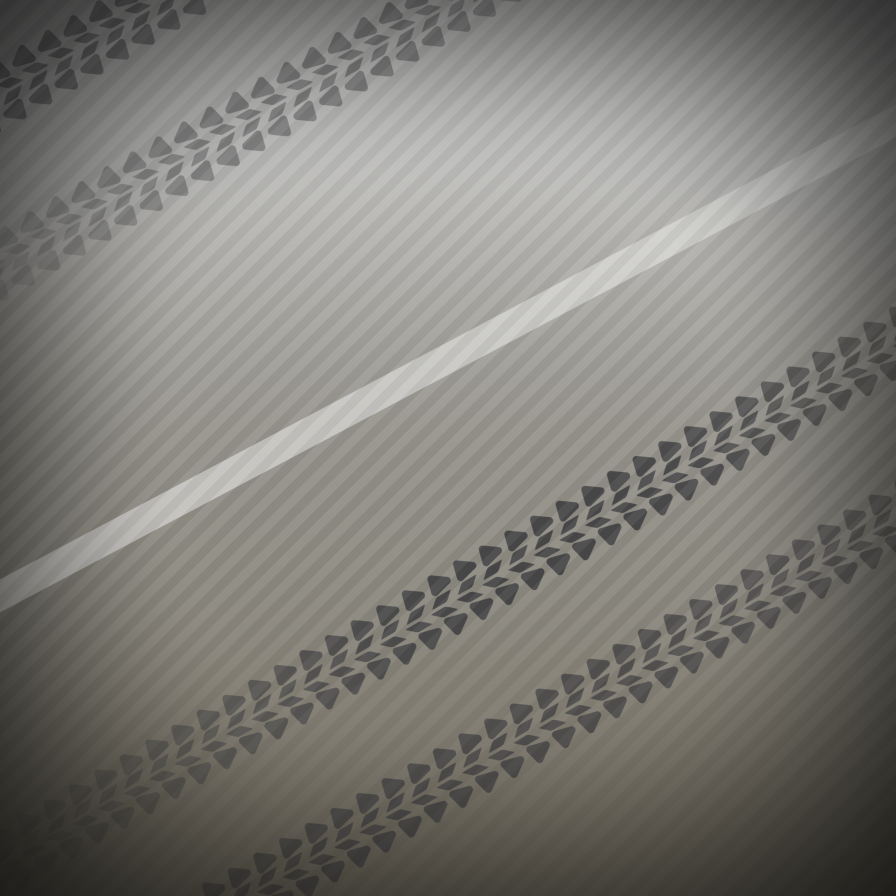
Write a WebGL 1 fragment shader that draws this background.

```glsl
precision highp float;
// Draws a striped grey road with a pale lane line and four fading tyre tracks.
uniform vec2 u_resolution;

const float PITCH = 0.0331;               // distance between tread blocks
const vec2 TRACK_DIR = vec2(0.864, 0.503);
const vec3 RUBBER = vec3(0.25, 0.25, 0.26);
const vec3 PAINT = vec3(0.87, 0.87, 0.86);

// Coverage of a shape from its signed distance.
float fill(float dist, float soft) {
  return 1.0 - smoothstep(-soft, soft, dist);
}

// Distance to a line segment side: x = squared distance, y = inside sign.
vec2 sideDistance(vec2 p, vec2 a, vec2 b, float winding) {
  vec2 e = b - a;
  vec2 v = p - a;
  vec2 q = v - e * clamp(dot(v, e) / dot(e, e), 0.0, 1.0);
  return vec2(dot(q, q), winding * (v.x * e.y - v.y * e.x));
}

float triangleDistance(vec2 p, vec2 a, vec2 b, vec2 c) {
  float winding = sign((b.x - a.x) * (a.y - c.y) - (b.y - a.y) * (a.x - c.x));
  vec2 d = min(min(sideDistance(p, a, b, winding),
                   sideDistance(p, b, c, winding)),
                   sideDistance(p, c, a, winding));
  return -sqrt(d.x) * sign(d.y);
}

// Wraps x into one unit wide cell around a centre.
float wrapAround(float x, float centre) {
  return fract(x - centre + 0.5) - 0.5 + centre;
}

// Mirrored tread: slanted inner arms and rounded outer lugs, in pitch units.
float treadDistance(vec2 q) {
  q.x += 0.12 * step(q.y, 0.0);
  q.y = abs(q.y);
  vec2 lugPoint = vec2(wrapAround(q.x, 0.46), q.y);
  float lug = triangleDistance(lugPoint, vec2(0.315, 0.98),
                               vec2(0.75, 0.67), vec2(0.20, 0.53)) - 0.125;
  float slant = wrapAround(q.x - 1.1 * q.y, 0.04) - 0.04;
  vec2 box = vec2((abs(slant) - 0.29) * 0.67, abs(q.y - 0.205) - 0.15) + 0.05;
  float arm = length(max(box, 0.0)) + min(max(box.x, box.y), 0.0) - 0.05;
  return min(lug, arm);
}

// One track through an anchor; facing flips its travel direction.
float track(vec2 p, vec2 anchor, float facing, float reach, float pixel) {
  vec2 d = p - anchor;
  vec2 q = vec2(dot(d, TRACK_DIR), dot(d, vec2(-TRACK_DIR.y, TRACK_DIR.x)));
  float fade = 1.0 - smoothstep(0.05, reach, abs(q.x));
  return fade * fill(treadDistance(facing * q / PITCH) * PITCH, pixel);
}

// Vertical blend from warm asphalt to pale upper light.
vec3 asphalt(float y) {
  vec3 c = mix(vec3(0.47, 0.45, 0.40), vec3(0.57, 0.56, 0.53),
               smoothstep(0.0, 0.48, y));
  return mix(c, vec3(0.76, 0.76, 0.755), smoothstep(0.42, 0.92, y));
}

// Soft alternating diagonal bands, from -1 to 1.
float diagonalBands(vec2 p, float frequency, float pixel) {
  float phase = (p.x - p.y) * frequency;
  float wave = abs(fract(phase) - 0.5) - 0.25;
  float soft = pixel * frequency;
  return smoothstep(-soft, soft, wave) * 2.0 - 1.0;
}

// Rounded square darkening toward the borders.
float vignette(vec2 p) {
  vec2 a = abs(p * 2.0 - 1.0);
  float r = pow(a.x * a.x * a.x + a.y * a.y * a.y, 1.0 / 3.0);
  return 1.0 - 0.76 * smoothstep(0.58, 1.34, r);
}

void main() {
  vec2 p = gl_FragCoord.xy / u_resolution;
  float pixel = 0.8 / min(u_resolution.x, u_resolution.y);
  vec3 color = asphalt(p.y);

  // Lane line
  float lane = abs(p.y - 0.335 - 0.53 * p.x) * 0.884 - 0.0163;
  color = mix(color, PAINT, 0.62 * fill(lane, pixel));

  // Strong tracks below the lane, faint opposite tracks above
  float marks = 0.85 * track(p, vec2(0.603, 0.387), 1.0, 0.85, pixel);
  marks += 0.72 * track(p, vec2(0.609, 0.194), 1.0, 0.95, pixel);
  marks += 0.42 * track(p, vec2(0.342, 0.902), -1.0, 0.60, pixel);
  marks += 0.45 * track(p, vec2(0.0755, 0.9375), -1.0, 0.60, pixel);
  color = mix(color, RUBBER, marks);

  // Surface bands and border shade
  float bandStrength = mix(0.008, 0.022, smoothstep(0.05, 0.4, p.y));
  color += bandStrength * diagonalBands(p, 35.0, pixel);
  gl_FragColor = vec4(color * vignette(p), 1.0);
}
```
